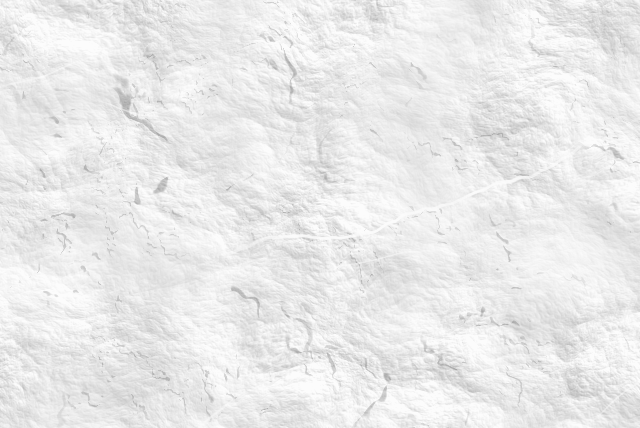
Reproduce this texture procedurally as a Shadertoy shader.

```glsl
// Pale chipped rock face: side-lit creased relief over soft mottling,
// with cast shadows under broken ledges, one long white vein and hairlines.
// Everything is built from gradient noise in units of canvas height.

#define BASE_TONE 0.925
#define RELIEF 0.0055
#define MOTTLE 0.085
#define SHADOW_DEPTH 0.18
#define SHADOW_LENGTH 0.055
#define LEDGE_SCALE 3.6
#define VEIN_TONE 0.985
#define VEIN_WIDTH 0.0055
#define HAIRLINES 9
#define SOFT 0.002
#define SAMPLE_STEP 0.003

float hash(vec2 p) {
    vec3 q = fract(p.xyx * vec3(0.1031, 0.1030, 0.0973));
    q += dot(q, q.yzx + 33.33);
    return fract((q.x + q.y) * q.z);
}

vec2 gradientAt(vec2 cell) {
    float angle = 6.2832 * hash(cell);
    return vec2(cos(angle), sin(angle));
}

float noise(vec2 p) {
    vec2 i = floor(p), f = p - i;
    vec2 u = f * f * f * (f * (f * 6.0 - 15.0) + 10.0);
    vec2 r = vec2(1.0, 0.0);
    float a = dot(gradientAt(i), f);
    float b = dot(gradientAt(i + r.xy), f - r.xy);
    float c = dot(gradientAt(i + r.yx), f - r.yx);
    float d = dot(gradientAt(i + r.xx), f - r.xx);
    return mix(mix(a, b, u.x), mix(c, d, u.x), u.y);
}

const mat2 OCTAVE = mat2(1.6, 1.2, -1.2, 1.6);

float fbm(vec2 p) {
    float sum = 0.0, amp = 1.0;
    for (int i = 0; i < 4; i++) {
        sum += amp * noise(p);
        p = OCTAVE * p + 17.3;
        amp *= 0.5;
    }
    return sum;
}

// Creased height: folded noise gives sharp valleys between facets
float rockHeight(vec2 p) {
    p = p * vec2(3.6, 4.4) + 40.0;
    float sum = 0.0, amp = 1.0;
    for (int i = 0; i < 6; i++) {
        sum += amp * abs(noise(p));
        p = OCTAVE * p + 9.7;
        amp *= 0.52;
    }
    return sum;
}

// Shadow with one crisp edge along a noise contour, thinning where it turns
float ledgeShadow(vec2 p, float scale, vec2 light, float seed) {
    vec2 q = p * scale + seed;
    float n = fbm(q);
    float rise = (fbm(q + light * SAMPLE_STEP * scale) - n) / SAMPLE_STEP;
    float reach = n / max(rise, 0.3 * scale);
    float size = SHADOW_LENGTH / scale * (1.0 + 1.5 * noise(q * 2.0 + 5.0));
    float edge = smoothstep(-SOFT, SOFT, reach);
    float fade = 1.0 - smoothstep(0.5 * size, size + SOFT, reach);
    return edge * fade * smoothstep(0.2, 1.0, rise / scale);
}

float ledges(vec2 p) {
    // Broken ledges gather in patches and along a steep fault on the left
    vec2 fault = (p - vec2(0.31, 0.78)) / vec2(0.07, 0.25);
    float cluster = 0.4 * exp(-dot(fault, fault));
    float shade = 0.0;
    for (int i = 0; i < 3; i++) {
        float k = float(i);
        float angle = 0.25 + 0.4 * k;
        float patches = noise(p * (2.6 + 1.4 * k) + 21.0 * k + 3.0) + cluster;
        float mask = smoothstep(0.0, 0.3, patches);
        float s = ledgeShadow(p, LEDGE_SCALE * exp2(0.9 * k),
                              vec2(cos(angle), sin(angle)), 31.0 * k + 60.0);
        shade = max(shade, s * mask * (1.0 - 0.12 * k));
    }
    return shade;
}

// Signed height above the long vein, which climbs to the right
float veinOffset(vec2 p) {
    float x = p.x - 0.5;
    float wobble = 0.03 * noise(vec2(p.x * 6.0, 2.5)) + 0.008 * noise(p * 28.0);
    return p.y - 0.425 - 0.3 * x * x - wobble;
}

float hairlines(vec2 p) {
    float glow = 0.0;
    vec2 bent = p + 0.025 * vec2(noise(p * 7.0), noise(p * 7.0 + 50.0));
    for (int i = 0; i < HAIRLINES; i++) {
        float k = float(i);
        vec2 q = bent - vec2(1.5 * fract(0.37 + 0.618 * k), hash(vec2(k, 8.0)));
        float angle = mix(-0.7, 0.9, hash(vec2(k, 3.0)));
        vec2 along = vec2(cos(angle), sin(angle));
        float body = 1.0 - smoothstep(0.04, 0.2, abs(dot(q, along)));
        float d = abs(q.y * along.x - q.x * along.y);
        glow = max(glow, body * (1.0 - smoothstep(0.0005, 0.0035, d)));
    }
    return glow;
}

void mainImage(out vec4 fragColor, in vec2 fragCoord) {
    vec2 p = fragCoord / iResolution.y;
    vec2 warped = p + 0.035 * vec2(noise(p * 5.0), noise(p * 5.0 + 30.0));

    // Relief lit from the upper right, rougher in some patches
    vec2 light = vec2(0.6, 0.8) * SAMPLE_STEP;
    float slope = (rockHeight(warped) - rockHeight(warped + light)) / SAMPLE_STEP;
    float rough = clamp(1.0 + 1.3 * noise(p * 3.5 + 12.0), 0.5, 1.5);
    float deviation = RELIEF * rough * slope + MOTTLE * fbm(warped * 5.0 + 80.0);
    deviation /= 1.0 + 4.0 * max(deviation, 0.0);
    float tone = BASE_TONE + deviation - SHADOW_DEPTH * ledges(warped);

    // Main vein: strong to the right of centre, patchy elsewhere
    float offset = veinOffset(p);
    float strength = smoothstep(0.2, 0.85, p.x) * (1.0 - 0.6 * smoothstep(1.2, 1.4, p.x));
    strength *= 0.85 + 0.6 * noise(p * 14.0);
    float vein = strength * (1.0 - smoothstep(0.35, 1.0, abs(offset) / VEIN_WIDTH));
    float underside = smoothstep(-0.013, -0.006, offset) * (1.0 - smoothstep(-0.006, -0.004, offset));
    tone -= 0.05 * strength * underside * smoothstep(-0.1, 0.3, noise(p * 11.0));
    tone = mix(tone, VEIN_TONE, clamp(max(vein, 0.5 * hairlines(p)), 0.0, 1.0));

    fragColor = vec4(vec3(clamp(tone, 0.66, 0.99)), 1.0);
}
```
